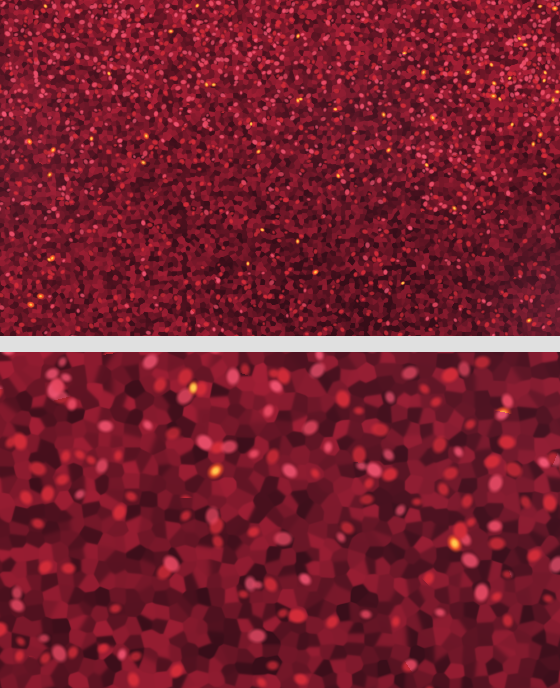
Top: the whole. Bottom: its middle third, enlarged.
Write a Shadertoy shader that draws this texture.

```glsl
const float FLAKES = 72.0;        // flakes per canvas height
const float CRISPNESS = 13.0;     // sharpness of the borders between flakes
const float SOFTNESS = 0.24;      // glint edge width, in flakes
const float PINK_SHARE = 0.115;
const float RED_SHARE = 0.085;
const float GOLD_SHARE = 0.007;

const vec3 SHADOW = vec3(0.22, 0.05, 0.095);
const vec3 CRIMSON = vec3(0.62, 0.115, 0.20);
const vec3 HAZE = vec3(0.40, 0.14, 0.23);
const vec3 RED = vec3(0.82, 0.17, 0.22);
const vec3 PINK = vec3(0.94, 0.33, 0.45);
const vec3 ORANGE = vec3(0.98, 0.34, 0.16);
const vec3 GOLD = vec3(1.0, 0.78, 0.30);

vec3 hash3(vec2 cell) {
    vec3 q = fract(cell.xyx * vec3(0.1031, 0.1030, 0.0973));
    q += dot(q, q.yxz + 33.33);
    return fract((q.xxy + q.yzz) * q.zyx);
}

// Slow variation from layered sines, about -1 to 1
float drift(vec2 p) {
    return 0.5 * sin(p.x * 5.1 + 1.7 * sin(p.y * 4.3))
         + 0.3 * sin(p.y * 8.7 - 2.1 * sin(p.x * 6.2))
         + 0.2 * sin(p.x * 15.0 + p.y * 11.0);
}

float glow(vec2 p, vec2 centre, float size) {
    vec2 d = (p - centre) / size;
    return exp(-dot(d, d));
}

void mainImage(out vec4 fragColor, in vec2 fragCoord) {
    vec2 uv = fragCoord / iResolution.xy;
    vec2 p = fragCoord / iResolution.y;
    float aspect = iResolution.x / iResolution.y;

    // Broad light: bright top, dark lower right, hazy sides
    float variation = drift(p);
    float top = smoothstep(0.25, 0.95, uv.y + 0.10 * variation);
    float dark = glow(p, vec2(0.70 * aspect, 0.08), 0.42);
    float light = 0.04 + 0.10 * top - 0.24 * dark + 0.05 * variation;
    float haze = 0.40 * glow(p, vec2(0.0, 0.55), 0.28)
               + 0.65 * glow(p, vec2(aspect, 0.08), 0.22)
               + 0.30 * glow(p, vec2(0.65 * aspect, 0.62), 0.24);

    // Share of flakes that catch the light
    float pinkShare = PINK_SHARE * mix(0.22, 1.6, top) * (1.0 + 0.4 * variation);
    float redShare = RED_SHARE * mix(0.8, 1.2, top);
    float goldShare = GOLD_SHARE * mix(0.5, 1.7, top * uv.x + 0.3 * top);

    vec2 grid = p * FLAKES;
    vec2 home = floor(grid);
    float soft = max(SOFTNESS, FLAKES / iResolution.y);
    float toneSum = 0.0, weightSum = 0.0;
    vec4 glints = vec4(0.0);
    float core = 0.0;

    for (int y = -1; y <= 1; y++) {
        for (int x = -1; x <= 1; x++) {
            vec2 cell = home + vec2(x, y);
            vec3 place = hash3(cell);
            vec3 trait = hash3(cell + 217.0);
            vec2 d = grid - cell - 0.1 - 0.8 * place.xy;

            // Cellular base with smoothed borders
            float weight = exp(-CRISPNESS * dot(d, d));
            toneSum += weight * place.z;
            weightSum += weight;

            // Slightly stretched glints
            float angle = 6.2832 * trait.y;
            vec2 axis = vec2(cos(angle), sin(angle));
            vec2 local = vec2(dot(d, axis), dot(d, vec2(-axis.y, axis.x)) * 1.3);
            float radius = mix(0.30, 0.62, trait.z);
            float isGold = step(trait.x, goldShare);
            float isPink = step(trait.x, goldShare + pinkShare) - isGold;
            float isLit = step(trait.x, goldShare + pinkShare + redShare);
            radius += 0.12 * isGold;
            float shape = 1.0 - smoothstep(radius - soft, radius + soft, length(local));
            float cover = shape * isLit * mix(0.72, 1.0, place.z);
            vec3 tint = mix(RED, PINK, isPink * mix(0.65, 1.0, place.x));
            tint = mix(tint, ORANGE, isGold);
            glints = mix(glints, vec4(tint, 1.0), cover);
            core = max(core, isGold * (1.0 - smoothstep(0.1, 0.5, length(local))));
        }
    }

    // Base, haze, then glints over it
    float tone = clamp(toneSum / weightSum + light, 0.0, 1.1);
    vec3 color = mix(SHADOW, CRIMSON, tone);
    color = mix(color, HAZE, 0.6 * haze);
    color = color * (1.0 - glints.a) + glints.rgb;
    color = mix(color, GOLD, core);
    fragColor = vec4(clamp(color, 0.0, 1.0), 1.0);
}
```
